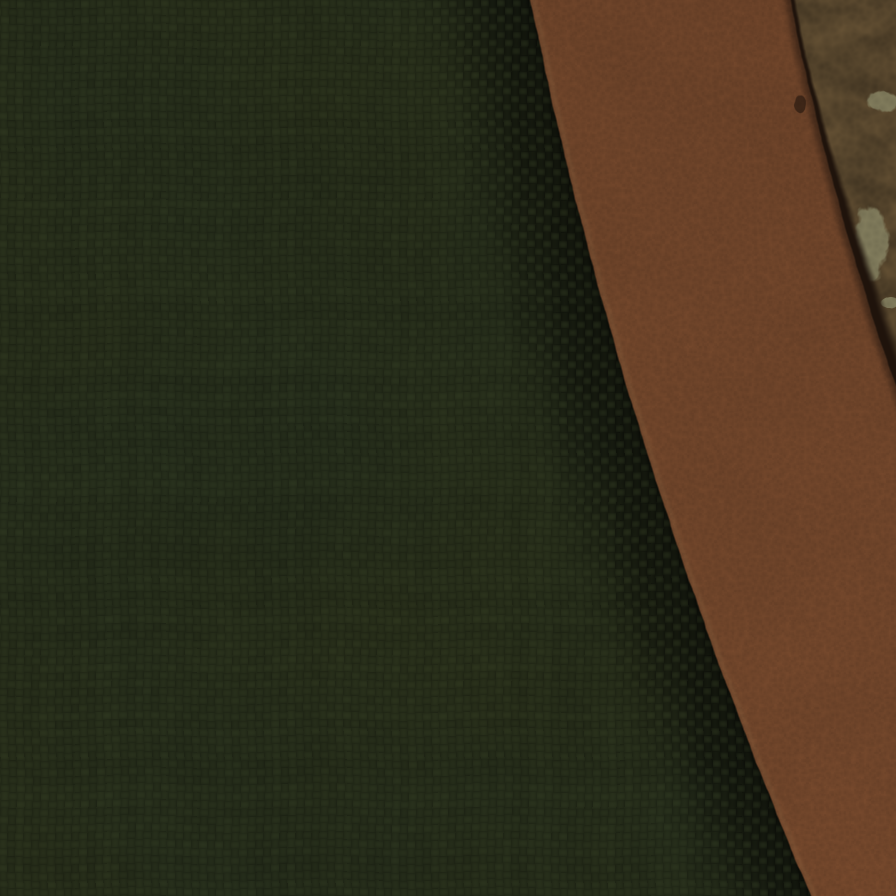
This texture is drawn by a WebGL 1 fragment shader. Its source:

```glsl
precision highp float;

uniform vec2 u_resolution;

#define THREADS 112.0
#define WEAVE_CONTRAST 0.20
#define SHADOW_WIDTH 0.13
#define GRAIN_SCALE 150.0
#define CLOTH_COLOR vec3(0.142, 0.169, 0.097)
#define LEATHER_COLOR vec3(0.425, 0.262, 0.160)
#define BARK_COLOR vec3(0.330, 0.265, 0.170)
#define PALE_COLOR vec3(0.490, 0.470, 0.350)
#define SEAM_COLOR vec3(0.120, 0.075, 0.045)

float hash(vec2 p) {
    p = fract(p * vec2(0.1031, 0.1137));
    p += dot(p, p.yx + 33.33);
    return fract((p.x + p.y) * p.x * 7.31);
}

// Distance to the nearest scattered cell point.
float cellular(vec2 p) {
    vec2 cell = floor(p);
    vec2 local = fract(p);
    float nearest = 2.0;
    for (int j = -1; j <= 1; j++) {
        for (int i = -1; i <= 1; i++) {
            vec2 offset = vec2(float(i), float(j));
            vec2 id = cell + offset;
            vec2 point = offset + vec2(hash(id), hash(id + 57.0));
            nearest = min(nearest, length(point - local));
        }
    }
    return nearest;
}

// Layered sines, about -1 to 1.
float waves(vec2 p) {
    float sum = 0.0;
    float gain = 0.5;
    for (int i = 0; i < 4; i++) {
        sum += gain * sin(p.x + 1.7 * sin(p.y)) * cos(p.y - 0.8 * sin(p.x));
        p = mat2(1.5, 1.1, -1.1, 1.5) * p + 2.3;
        gain *= 0.55;
    }
    return sum;
}

// Soft-edged ellipse with a wavy outline.
float blob(vec2 p, vec2 center, vec2 radius) {
    vec2 q = (p - center) / radius;
    float edge = length(q) + 0.28 * waves(p * 90.0);
    return 1.0 - smoothstep(0.85, 1.1, edge);
}

// Plain weave: threads alternate over and under.
vec3 cloth(vec2 p, float shade) {
    vec2 q = p * THREADS + 0.12 * vec2(sin(p.y * 37.0), sin(p.x * 31.0));
    vec2 id = floor(q);
    vec2 f = fract(q) - 0.5;
    float over = mod(id.x + id.y, 2.0);
    vec2 profile = cos(f * 3.14159);
    float thread = mix(profile.x, profile.y, over);
    float gaps = sqrt(profile.x * profile.y);
    float weave = 0.55 * (thread - 0.64) + 0.65 * (gaps - 0.59);
    float checker = (over - 0.5) * gaps;
    float strands = hash(vec2(id.x, 3.0)) + hash(vec2(7.0, id.y)) - 1.0;
    float light = 1.0 + WEAVE_CONTRAST * (1.0 + shade) * weave;
    light += checker * mix(0.06, 0.55, shade);
    light += 0.06 * strands + 0.08 * (hash(id) - 0.5);
    light *= 1.0 + 0.035 * waves(p * 9.0);
    vec3 tint = CLOTH_COLOR + vec3(0.006, 0.002, -0.004) * waves(p * 5.0 + 1.0);
    return tint * light * mix(1.0, 0.60, shade);
}

vec3 leather(vec2 p, float fromLeft) {
    float pores = cellular(p * GRAIN_SCALE) - 0.5;
    float fine = hash(floor(p * 360.0)) - 0.5;
    float light = 1.0 + 0.09 * pores + 0.04 * fine + 0.03 * waves(p * 14.0);
    light *= mix(1.03, 0.98, p.y);
    float rim = exp(-pow((fromLeft - 0.004) / 0.003, 2.0));
    return LEATHER_COLOR * light + rim * vec3(0.025, 0.030, 0.022);
}

vec3 bark(vec2 p) {
    float mottling = waves(p * vec2(38.0, 55.0));
    float grit = cellular(p * 110.0) - 0.5;
    vec3 color = BARK_COLOR * (1.0 + 0.22 * mottling + 0.12 * grit);
    float pale = blob(p, vec2(0.972, 0.728), vec2(0.019, 0.040));
    pale = max(pale, blob(p, vec2(0.985, 0.887), vec2(0.017, 0.011)));
    pale = max(pale, blob(p, vec2(0.993, 0.662), vec2(0.010, 0.006)));
    return mix(color, PALE_COLOR * (1.0 + 0.1 * grit), pale);
}

void main() {
    vec2 p = gl_FragCoord.xy / u_resolution;
    float soft = 1.2 / min(u_resolution.x, u_resolution.y);
    float t = 1.0 - p.y;

    // Curved strap borders, as horizontal distances scaled by slope.
    float wobble = 0.0012 * waves(vec2(p.y * 60.0, 1.0));
    float leftX = 0.592 + t * (0.201 + 0.112 * t) + wobble;
    float rightX = 0.882 + t * (0.200 + 0.170 * t) - wobble;
    float fromLeft = (p.x - leftX) * 0.95;
    float fromRight = (p.x - rightX) * 0.95;

    // Cloth darkens toward the strap.
    float shade = smoothstep(-SHADOW_WIDTH, -0.015, fromLeft);
    vec3 color = cloth(p, shade);
    color *= 1.0 - 0.45 * exp(-abs(fromLeft) / 0.005);

    // Strap, then the seam shadow over the mottled corner.
    vec3 strap = leather(p, fromLeft);
    strap *= 1.0 - 0.35 * smoothstep(-0.012, 0.0, fromRight);
    strap = mix(strap, SEAM_COLOR, 0.6 * blob(p, vec2(0.893, 0.883), vec2(0.007, 0.010)));
    color = mix(color, strap, smoothstep(-soft, soft, fromLeft));
    float seam = mix(0.004, 0.013, smoothstep(0.05, 0.40, t));
    vec3 corner = mix(SEAM_COLOR, bark(p), smoothstep(seam * 0.5, seam * 1.6, fromRight));
    color = mix(color, corner, smoothstep(-soft, soft, fromRight));

    gl_FragColor = vec4(clamp(color, 0.0, 1.0), 1.0);
}
```
